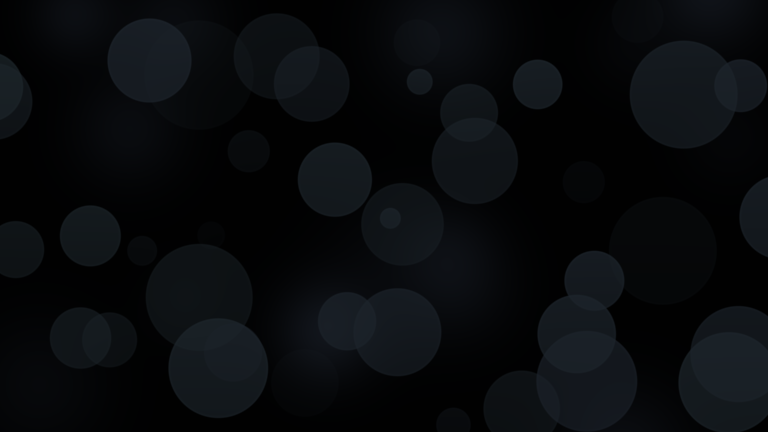
Reproduce this background procedurally as a Shadertoy shader.

```glsl
// Dark bokeh: faint slate discs with crisp, slightly lit rims over black,
// with wide out-of-focus glows behind them. Both layers are scattered by
// jittered grids and hashed for size and opacity.

vec3 hash3(float n) {
    vec3 p = fract(n * vec3(0.1031, 0.1030, 0.0973));
    p += dot(p, p.yzx + 33.33);
    return fract((p.xxy + p.yzz) * p.zyx);
}

// Random point inside grid cell i, in units of the canvas height.
vec2 scatter(float i, vec2 grid, vec2 jitter, float aspect) {
    vec2 cell = vec2(mod(i, grid.x), floor(i / grid.x));
    vec2 spread = (cell + 0.5 + 1.3 * (jitter - 0.5)) / grid;
    return spread * vec2(aspect, 1.0);
}

// Blurred light: opacity of a wide gaussian spot.
float glow(vec2 p, float radius) {
    return exp(-dot(p, p) / (radius * radius));
}

// Sharp disc: a nearly flat fill that brightens a little at the rim.
float disc(vec2 p, float radius, float pixel) {
    float d = length(p) - radius;
    float fill = 1.0 - smoothstep(-pixel, pixel, d);
    float rim = smoothstep(-0.007, -0.001, d);
    float shade = 0.92 + 0.08 * p.y / radius;
    return fill * (shade + 0.12 * rim);
}

void mainImage(out vec4 fragColor, in vec2 fragCoord) {
    float pixel = 1.0 / iResolution.y;
    float aspect = iResolution.x * pixel;
    vec2 uv = fragCoord * pixel;
    vec3 color = vec3(0.002, 0.003, 0.004);

    // Soft glows in the distance
    for (float i = 0.0; i < 15.0; i++) {
        vec3 place = hash3(i + 211.0);
        vec3 look = hash3(i + 307.0);
        vec2 p = uv - scatter(i, vec2(5.0, 3.0), place.xy, aspect);
        float strength = mix(0.1, 0.75, look.x);
        float radius = mix(0.09, 0.17, look.y);
        color = mix(color, vec3(0.095, 0.115, 0.15), strength * glow(p, radius));
    }

    // Crisp discs in front
    for (float i = 0.0; i < 40.0; i++) {
        vec3 place = hash3(i + 17.0);
        vec3 look = hash3(i + 101.0);
        vec2 p = uv - scatter(i, vec2(8.0, 5.0), place.xy, aspect);
        float radius = mix(0.022, 0.128, pow(look.x, 0.85));
        float opacity = mix(0.1, 0.78, look.y);
        vec3 tint = mix(vec3(0.115, 0.15, 0.17), vec3(0.115, 0.14, 0.175), look.z);
        color = mix(color, tint, opacity * disc(p, radius, pixel));
    }

    fragColor = vec4(color, 1.0);
}
```
